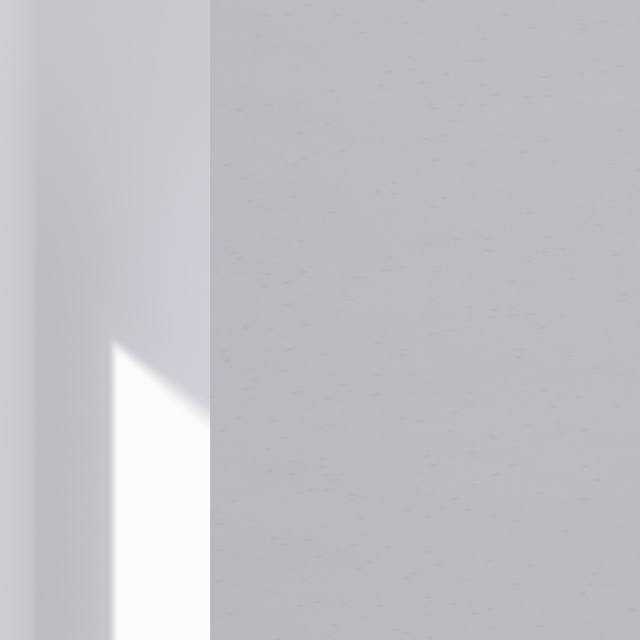
This background is drawn by a three.js fragment shader. Its source:

```glsl
varying vec2 vUv;

vec2 hash2(vec2 p) {
  return fract(sin(vec2(dot(p, vec2(127.1, 311.7)), dot(p, vec2(269.5, 183.3)))) * 4375.85);
}

// Cellular noise: x is the nearest distance, y a random value of that cell
vec2 cellular(vec2 p) {
  vec2 cell = floor(p), local = fract(p);
  vec2 nearest = vec2(8.0, 0.0);
  for (int j = -1; j <= 1; j++) {
    for (int i = -1; i <= 1; i++) {
      vec2 offset = vec2(float(i), float(j));
      vec2 seed = hash2(cell + offset);
      float dist = length(offset + seed - local);
      if (dist < nearest.x) nearest = vec2(dist, fract(seed.x * 17.3 + seed.y * 5.1));
    }
  }
  return nearest;
}

// Faint horizontal streaks from layered sines
float streaks(vec2 p) {
  float sum = 0.0, amplitude = 0.5, frequency = 35.0;
  for (int i = 0; i < 4; i++) {
    float bend = sin(p.x * (7.0 + float(i) * 5.0) + p.y * 11.0 + float(i) * 2.3);
    sum += amplitude * sin(p.y * frequency + bend * 1.6 + p.x * 4.0);
    frequency *= 1.9;
    amplitude *= 0.6;
  }
  return sum;
}

// Plaster relief: streaks, fine grain and a few shallow pits
float plaster(vec2 p) {
  float grain = cellular(p * vec2(95.0, 170.0)).x - 0.5;
  float broad = cellular(p * vec2(14.0, 48.0)).x - 0.5;
  vec2 slanted = vec2(p.x, p.y - p.x * 0.12);
  vec2 pit = cellular(slanted * vec2(42.0, 125.0) + 3.7);
  float pits = (1.0 - smoothstep(0.05, 0.4, pit.x)) * step(0.94, pit.y);
  return 0.0025 * streaks(p) + 0.010 * grain + 0.004 * broad - 0.022 * pits;
}

vec3 frontWall(vec2 p) {
  vec3 color = mix(vec3(0.723, 0.727, 0.750), vec3(0.735, 0.738, 0.758), p.y);
  color += 0.008 * smoothstep(0.33, 0.8, p.x);
  return color + plaster(p);
}

vec3 recess(vec2 p) {
  // Side wall, shaded toward the room corner
  float across = smoothstep(0.05, 0.33, p.x);
  vec3 nearCorner = mix(vec3(0.735, 0.735, 0.760), vec3(0.770, 0.770, 0.792), smoothstep(0.5, 1.0, p.y));
  vec3 nearEdge = mix(vec3(0.805, 0.810, 0.835), vec3(0.785, 0.785, 0.808), smoothstep(0.55, 1.0, p.y));
  vec3 sideWall = mix(nearCorner, nearEdge, across);

  // Lighter strip left of the corner
  vec3 strip = mix(vec3(0.800, 0.800, 0.820), vec3(0.770, 0.770, 0.792), smoothstep(0.0, 0.065, p.x));
  strip += 0.008 * smoothstep(0.6, 1.0, p.y);
  vec3 color = mix(strip, sideWall, smoothstep(0.047, 0.062, p.x));
  color += 0.25 * plaster(p);

  // Sunlit patch with a soft slanted top
  float slant = (0.466 - 0.77 * (p.x - 0.178) - p.y) * 0.79;
  float softness = mix(0.010, 0.018, smoothstep(0.18, 0.33, p.x));
  float sun = smoothstep(0.168, 0.186, p.x) * smoothstep(-softness, softness * 1.4, slant);
  float glow = exp(-45.0 * length(max(vec2(0.175 - p.x, -slant), 0.0)));
  color += 0.018 * glow;
  return mix(color, vec3(0.985, 0.983, 0.976), sun);
}

void main() {
  vec3 color = recess(vUv);

  // Thin bright rim and crisp edge of the front wall
  color += 0.015 * smoothstep(0.323, 0.328, vUv.x);
  color = mix(color, frontWall(vUv), smoothstep(0.3272, 0.3292, vUv.x));

  gl_FragColor = vec4(clamp(color, 0.0, 1.0), 1.0);
}
```
